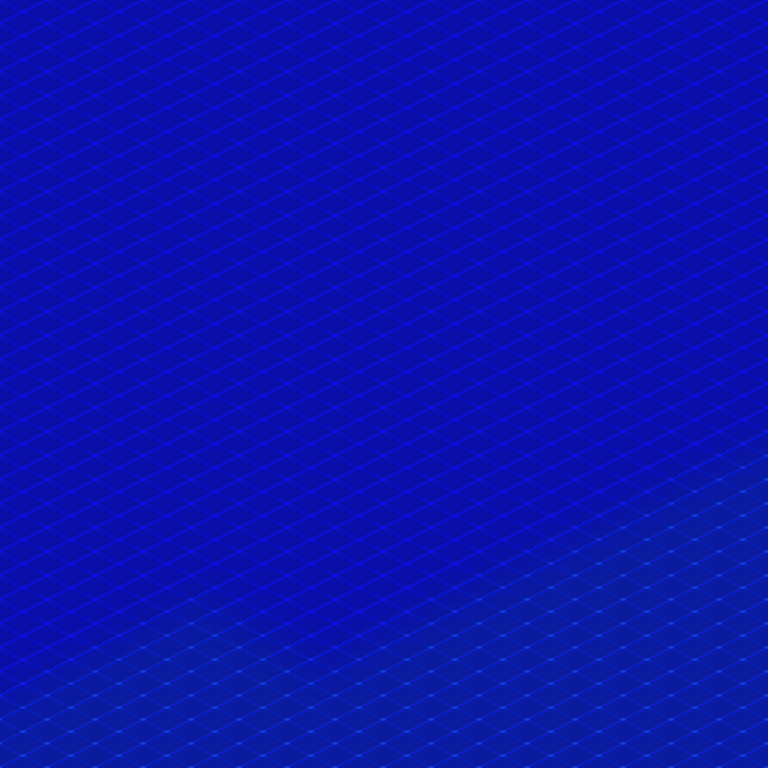
Reproduce this pattern procedurally as a three.js fragment shader.

```glsl
#define CELLS vec2(16.0, 32.0)
#define BEADS 8.0
#define RISE_HALF_WIDTH 0.046
#define FALL_HALF_WIDTH 0.055
#define ZIGZAG 0.080
#define BASE_BLUE vec3(0.040, 0.055, 0.655)
#define BASE_TEAL vec3(0.040, 0.105, 0.622)
#define LINE_BLUE vec3(0.040, 0.065, 0.950)
#define LINE_TEAL vec3(0.040, 0.140, 0.840)
#define NODE_TEAL vec3(0.050, 0.300, 0.900)
#define TINT_FADE 0.120

varying vec2 vUv;

const float TAU = 6.2831853;

// Distance to the nearest whole number
float latticeDistance(float t) {
  return abs(fract(t + 0.5) - 0.5);
}

float lineCoverage(float t, float halfWidth, float blur) {
  return 1.0 - smoothstep(halfWidth - 0.5 * blur, halfWidth + 0.5 * blur, latticeDistance(t));
}

// Teal wash under a low peak at the left and a long slope at the right
float tealWash(vec2 uv) {
  float leftPeak = 0.275 - 0.5 * abs(uv.x - 0.26);
  float rightSlope = 0.190 + 0.5 * (uv.x - 0.42);
  return smoothstep(0.0, TINT_FADE, max(leftPeak, rightSlope) - uv.y);
}

void main() {
  vec2 p = vUv * CELLS;
  float rise = p.y - p.x - 0.04;
  float fall = p.y + p.x;
  float blur = 0.9 * (fwidth(p.x) + fwidth(p.y));
  float wash = tealWash(vUv);

  // Diamond faces, darker toward the lower right, with slight drift
  vec3 color = mix(BASE_BLUE, BASE_TEAL, wash);
  float drift = sin(vUv.x * 41.0) * sin(vUv.y * 17.0 + vUv.x * 9.0);
  color.b += 0.03 * (fract(rise) - 0.5) + 0.005 * drift;

  // Falling lines: zigzag dots, strongest between the crossings
  float phase = p.x * BEADS * TAU;
  float between = smoothstep(0.05, 0.30, latticeDistance(rise));
  float falling = lineCoverage(fall + ZIGZAG * between * sin(phase), FALL_HALF_WIDTH, blur);
  falling *= (0.50 + 0.10 * between) * (0.70 + 0.30 * cos(phase));

  // Rising lines: bright beads on a fine stair
  float rising = lineCoverage(rise + 0.025 * cos(phase), RISE_HALF_WIDTH, blur);
  rising *= 0.72 + 0.28 * sin(phase);

  vec3 lineColor = mix(LINE_BLUE, LINE_TEAL, wash);
  color = mix(color, lineColor, max(falling, rising));

  // Crossings glow, most visibly inside the wash
  float node = lineCoverage(rise, 0.07, blur) * lineCoverage(fall, 0.07, blur);
  color = mix(color, mix(LINE_BLUE, NODE_TEAL, wash), 0.75 * node);

  gl_FragColor = vec4(color, 1.0);
}
```
